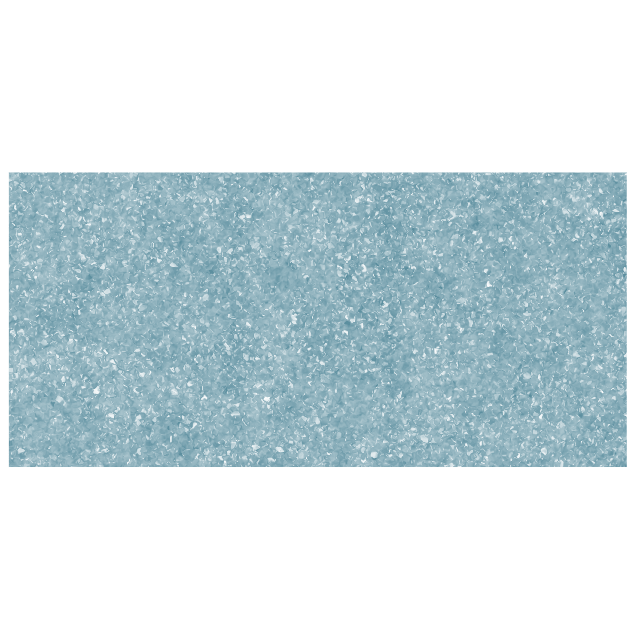
Write a WebGL 2 fragment shader that draws this texture.

```glsl
#version 300 es
precision highp float;
// A wide panel of frosty blue crystalline grain with white flecks, on white.

uniform vec2 u_resolution;
out vec4 fragColor;

const vec3 DEEP_BLUE = vec3(0.36, 0.56, 0.625);
const vec3 FROST_WHITE = vec3(1.0);
const vec2 PANEL_MIN = vec2(0.0137, 0.2702);
const vec2 PANEL_MAX = vec2(0.9792, 0.7305);

// Integer hash: two random values in 0..1 for a cell and a seed
vec2 hash2(vec2 cell, int seed) {
  uvec2 v = uvec2(ivec2(cell)) * 1664525u + uint(seed) * 747796u + 10139u;
  v.x += v.y * 1664525u;
  v.y += v.x * 1664525u;
  v ^= v >> 16u;
  v.x += v.y * 1664525u;
  v.y += v.x * 1664525u;
  v ^= v >> 16u;
  return vec2(v & 65535u) / 65535.0;
}

float valueNoise(vec2 p, int seed) {
  vec2 cell = floor(p);
  vec2 f = fract(p);
  f = f * f * (3.0 - 2.0 * f);
  float low = mix(hash2(cell, seed).x, hash2(cell + vec2(1, 0), seed).x, f.x);
  float high = mix(hash2(cell + vec2(0, 1), seed).x, hash2(cell + 1.0, seed).x, f.x);
  return mix(low, high, f.y);
}

float fbm(vec2 p, int seed) {
  float sum = 0.0;
  float weight = 0.5;
  for (int octave = 0; octave < 3; octave++) {
    sum += weight * valueNoise(p, seed + octave);
    p = mat2(1.6, 1.2, -1.2, 1.6) * p;
    weight *= 0.55;
  }
  return sum / 0.926;
}

// Brightness of scattered, randomly turned oval flecks
float flecks(vec2 p, float frequency, float density, float pixel, int seed) {
  vec2 q = p * frequency;
  vec2 home = floor(q);
  float blur = 0.8 * pixel * frequency;
  float result = 0.0;
  for (int y = -1; y <= 1; y++) {
    for (int x = -1; x <= 1; x++) {
      vec2 cell = home + vec2(x, y);
      vec2 chance = hash2(cell, seed);
      if (chance.x > density) continue;
      vec2 shape = hash2(cell, seed + 1);
      vec2 offset = q - cell - hash2(cell, seed + 2);
      float angle = 0.8 + 2.2 * shape.x;
      vec2 axis = vec2(cos(angle), sin(angle));
      vec2 local = vec2(dot(offset, axis), dot(offset, vec2(-axis.y, axis.x)));
      local.y /= mix(0.4, 0.95, shape.y);
      float radius = mix(0.17, 0.38, hash2(cell, seed + 3).x);
      float cover = 1.0 - smoothstep(-blur, blur, length(local) - radius);
      result = max(result, cover * mix(0.3, 1.0, chance.y));
    }
  }
  return result;
}

// Soft darker strip along a vertical join
float joinShade(float x, float center, float width) {
  float d = (x - center) / width;
  return exp(-d * d);
}

float boxDistance(vec2 p, vec2 low, vec2 high) {
  vec2 d = abs(p - 0.5 * (low + high)) - 0.5 * (high - low);
  return max(d.x, d.y);
}

// Lightness of the grain: 0 is deep blue, 1 is white
float frostTone(vec2 p, float pixel) {
  vec2 wobble = vec2(valueNoise(p * 210.0, 11), valueNoise(p * 210.0, 12)) - 0.5;
  vec2 q = p + 0.006 * wobble;

  // Broad mottling, fine grain and slanted relief
  float tone = 0.29 + 0.16 * (fbm(p * 16.0, 21) - 0.5);
  tone += 0.34 * (fbm(q * 85.0, 31) - 0.5);
  tone += 0.20 * (valueNoise(q * 290.0, 41) - 0.5);
  vec2 slant = vec2(-0.0022, 0.0022);
  tone += 0.26 * (fbm(q * 125.0, 51) - fbm((q + slant) * 125.0, 51));
  tone -= 0.055 * joinShade(p.x, 0.367, 0.016);
  tone -= 0.055 * joinShade(p.x, 0.613, 0.018);
  tone -= 0.05 * joinShade(p.x, PANEL_MAX.x, 0.018);

  // White flecks gather in loose drifts; sparse specks stay dark
  float drift = smoothstep(0.25, 0.75, fbm(p * 30.0, 61));
  float density = mix(0.15, 0.6, drift);
  float light = flecks(q, 75.0, density * 0.65, pixel, 71);
  light = max(light, flecks(q, 125.0, density, pixel, 81));
  light = max(light, 0.8 * flecks(q, 200.0, density, pixel, 91));
  light *= mix(0.45, 1.0, valueNoise(q * 240.0, 101));
  float dark = flecks(q, 95.0, 0.07, pixel, 111);
  tone -= 0.24 * dark;
  return clamp(mix(tone, 1.0, light), 0.0, 1.0);
}

void main() {
  vec2 p = gl_FragCoord.xy / u_resolution;
  float pixel = 1.0 / min(u_resolution.x, u_resolution.y);
  vec3 frost = mix(DEEP_BLUE, FROST_WHITE, frostTone(p, pixel));
  float edge = boxDistance(p, PANEL_MIN, PANEL_MAX);
  float outside = smoothstep(-0.5 * pixel, 0.5 * pixel, edge);
  fragColor = vec4(mix(frost, FROST_WHITE, outside), 1.0);
}
```
